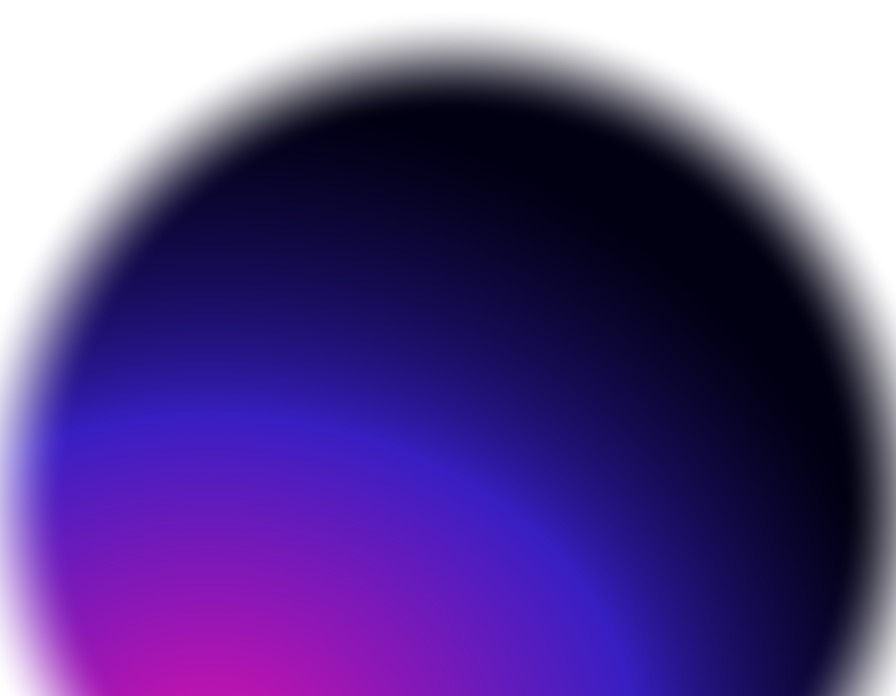
This background is drawn by a WebGL 2 fragment shader. Its source:

```glsl
#version 300 es
precision highp float;
// A soft-edged orb on white, glowing from magenta through blue to near-black.

uniform vec2 u_resolution;
out vec4 fragColor;

// Elliptical distance: 1.0 on the ring with the given radii.
float ringDistance(vec2 offset, vec2 radii) {
    return length(offset / radii);
}

// Radial glow whose rings grow rounder as they widen.
vec3 glowColor(vec2 p) {
    const vec3 magenta = vec3(0.83, 0.07, 0.67);
    const vec3 blue = vec3(0.22, 0.12, 0.76);
    const vec3 night = vec3(0.005, 0.0, 0.07);

    vec2 offset = p - vec2(0.302, -0.072);
    float inner = ringDistance(offset, vec2(0.611, 0.474));
    float outer = ringDistance(offset, vec2(0.988, 0.92));

    // Zero on the inner ring, one on the outer ring.
    float fade = (inner - 1.0) / max(inner - outer, 1e-4);
    vec3 core = mix(magenta, blue, clamp(inner, 0.0, 1.0));
    return mix(core, night, clamp(fade, 0.0, 1.0));
}

void main() {
    // Canvas height is one unit.
    vec2 p = gl_FragCoord.xy / u_resolution.y;

    // Blurred disc edge over the white ground.
    float edge = length(p - vec2(0.653, 0.28)) - 0.633;
    float ground = smoothstep(-0.075, 0.075, edge);

    fragColor = vec4(mix(glowColor(p), vec3(1.0), ground), 1.0);
}
```
